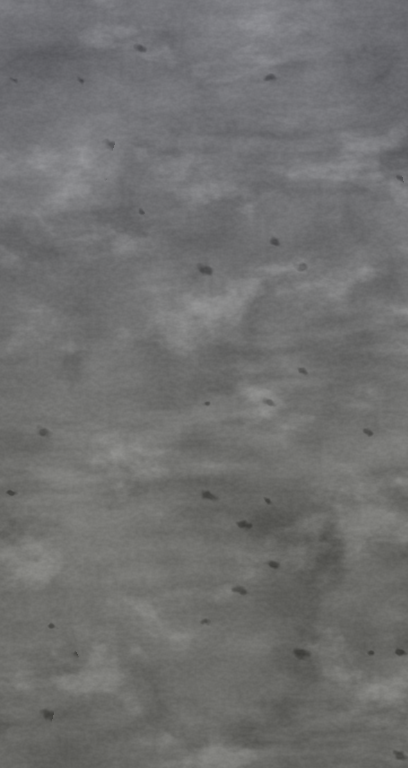
Write a WebGL 1 fragment shader that draws this texture.

```glsl
precision highp float;
// Weathered grey concrete: cloudy mottling, pale lime patches, trowel streaks and dark pits.
uniform vec2 u_resolution;

const vec3 COOL_TOP = vec3(0.448, 0.450, 0.468);
const vec3 WARM_BOTTOM = vec3(0.430, 0.430, 0.417);
const float CLOUD_SCALE = 5.5;
const float CLOUD_CONTRAST = 0.095;
const float PATCH_SCALE = 7.0;
const float PATCH_BRIGHTNESS = 0.085;
const float STAIN_DARKNESS = 0.045;
const vec2 STREAK_SCALE = vec2(9.0, 52.0);
const float STREAK_CONTRAST = 0.050;
const float GRAIN_SCALE = 170.0;
const float GRAIN_CONTRAST = 0.030;
const float PIT_GRID = 24.0;
const float PIT_SHARE = 0.10;
const float PIT_DARKNESS = 0.13;
const float VIGNETTE = 0.035;

vec2 hash2(vec2 p) {
  vec3 q = fract(p.xyx * vec3(0.1031, 0.1030, 0.0973));
  q += dot(q, q.yzx + 33.33);
  return fract((q.xx + q.yz) * q.zy);
}

vec2 gradientAt(vec2 cell) {
  float angle = 6.28318 * hash2(cell).x;
  return vec2(cos(angle), sin(angle));
}

// Gradient noise, about -0.7 to 0.7
float noise(vec2 p) {
  vec2 i = floor(p);
  vec2 f = p - i;
  vec2 w = f * f * f * (f * (f * 6.0 - 15.0) + 10.0);
  vec2 e = vec2(1.0, 0.0);
  float a = dot(gradientAt(i), f);
  float b = dot(gradientAt(i + e.xy), f - e.xy);
  float c = dot(gradientAt(i + e.yx), f - e.yx);
  float d = dot(gradientAt(i + e.xx), f - e.xx);
  return mix(mix(a, b, w.x), mix(c, d, w.x), w.y);
}

float fbm(vec2 p) {
  float sum = 0.0;
  float amplitude = 1.0;
  for (int i = 0; i < 5; i++) {
    sum += amplitude * noise(p);
    p = mat2(1.6, 1.2, -1.2, 1.6) * p + 17.3;
    amplitude *= 0.52;
  }
  return sum;
}

// Small ragged pits, scattered in clusters
float pits(vec2 p) {
  vec2 cell = floor(p * PIT_GRID);
  vec2 random = hash2(cell + 71.0);
  vec2 center = 0.35 + 0.3 * hash2(cell + 133.0);
  vec2 offset = fract(p * PIT_GRID) - center;
  offset.y += 0.25 * offset.x;
  float radius = mix(0.07, 0.22, random.y * random.y);
  float ragged = 0.10 * noise(p * 130.0);
  float dist = length(offset * vec2(0.75, 1.2)) + ragged;
  float cluster = smoothstep(-0.1, 0.35, noise(p * vec2(5.0, 2.5) + 40.0));
  float present = step(random.x, PIT_SHARE * (0.3 + 2.2 * cluster));
  return present * (1.0 - smoothstep(radius * 0.3, radius + 0.06, dist));
}

void main() {
  vec2 p = gl_FragCoord.xy / u_resolution.y;
  vec2 uv = gl_FragCoord.xy / u_resolution;
  vec2 warp = vec2(noise(p * 6.0 + 3.1), noise(p * 6.0 + 28.7));
  vec2 q = p + 0.045 * warp;

  // Soft clouds, a little wider than tall
  float clouds = fbm(q * vec2(0.8, 1.1) * CLOUD_SCALE + 9.0);

  // Pale patches with crumbled edges
  float crumble = fbm(p * vec2(22.0, 34.0) + 60.0);
  float patchField = fbm(q * vec2(0.75, 1.25) * PATCH_SCALE + 21.0);
  float lime = smoothstep(0.05, 0.62, patchField + 0.28 * crumble);
  float stain = smoothstep(0.10, 0.65, fbm(q * vec2(9.0, 8.0) + 87.0));

  // Nearly level trowel streaks, strong in some zones only
  vec2 s = p + vec2(0.0, 0.022 * noise(p * vec2(5.0, 7.0) + 50.0) - 0.04 * p.x);
  float streaks = noise(s * STREAK_SCALE) + 0.6 * noise(s * STREAK_SCALE * 2.1 + 13.0);
  float streakZone = 0.35 + 0.9 * smoothstep(-0.25, 0.4, noise(p * vec2(4.0, 6.0) + 34.0));

  float grain = noise(p * GRAIN_SCALE * vec2(0.8, 1.2)) + 0.5 * noise(p * GRAIN_SCALE * 2.0 + 5.0);

  float tone = CLOUD_CONTRAST * clouds + PATCH_BRIGHTNESS * lime - STAIN_DARKNESS * stain;
  tone += STREAK_CONTRAST * streaks * streakZone + GRAIN_CONTRAST * grain;
  tone += 0.022 * crumble - PIT_DARKNESS * pits(p);

  // Light falls off toward the corners and the foot
  vec2 edge = uv - vec2(0.45, 0.66);
  tone += 0.012 - VIGNETTE * dot(edge, edge) * 2.0;

  vec3 base = mix(WARM_BOTTOM, COOL_TOP, smoothstep(0.25, 1.0, uv.y));
  gl_FragColor = vec4(base + tone, 1.0);
}
```
